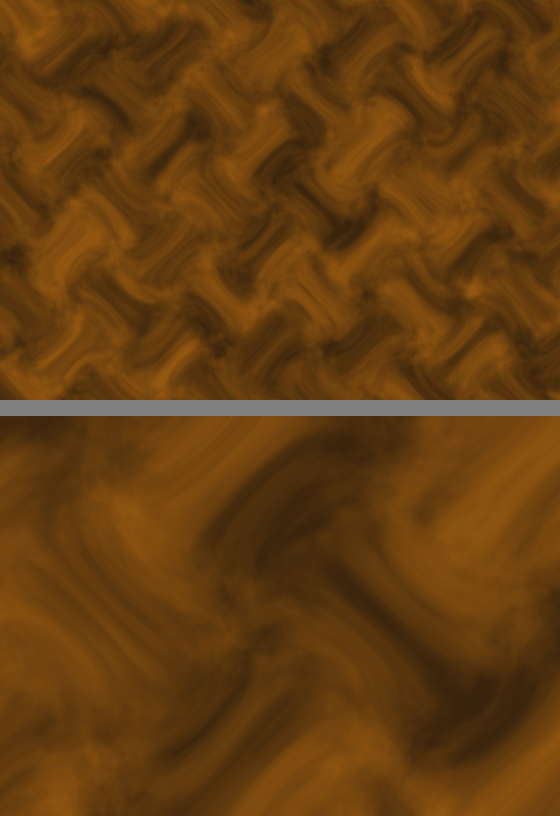
Top: the whole. Bottom: its middle third, enlarged.
Write a Shadertoy shader that draws this texture.

```glsl
// Brushed brown silk: layered value noise seen through a crossed sine warp.
// The warp squeezes the noise into diagonal fibres that alternate in direction
// from cell to cell, joined by soft S-shaped folds.

#define CELLS 4.0          // warp periods per canvas height
#define FOLD 1.22          // warp slope; 1 flattens the cell centres
#define SHIFT vec2(0.045, 0.0)
#define WANDER 0.010       // irregularity of the cell grid
#define GRAIN 10.5         // coarsest noise frequency
#define OCTAVES 6
#define GAIN 0.56
#define CONTRAST 1.06
#define BALANCE 0.51       // mean position between the two browns
#define DARK_BROWN vec3(0.28, 0.17, 0.05)
#define LIGHT_BROWN vec3(0.51, 0.30, 0.06)
#define TINT 0.05          // faint red and green threads near the border

const float TAU = 6.2831853;

float hash(vec2 cell) {
    vec3 h = fract(cell.xyx * 0.1031);
    h += dot(h, h.yzx + 33.33);
    return fract((h.x + h.y) * h.z);
}

// Value noise centred on zero
float noise(vec2 p) {
    vec2 i = floor(p), f = fract(p);
    vec2 w = f * f * f * (f * (f * 6.0 - 15.0) + 10.0);
    float low = mix(hash(i), hash(i + vec2(1, 0)), w.x);
    float high = mix(hash(i + vec2(0, 1)), hash(i + vec2(1, 1)), w.x);
    return mix(low, high, w.y) - 0.5;
}

// Octaves are turned against each other and fade out below the pixel size
float layeredNoise(vec2 p, float pixel) {
    const mat2 turn = mat2(0.8, 0.6, -0.6, 0.8);
    float sum = 0.0, amplitude = 1.0, frequency = GRAIN;
    for (int i = 0; i < OCTAVES; i++) {
        float visible = 1.0 - smoothstep(0.3, 0.8, frequency * pixel);
        sum += amplitude * visible * noise(p * frequency + 17.3 * float(i + 1));
        p = turn * p;
        amplitude *= GAIN;
        frequency *= 1.93;
    }
    return sum;
}

// Each axis is pushed by a sine of the other one
vec2 foldWarp(vec2 p) {
    float k = TAU * CELLS;
    return p + FOLD / k * sin(k * (p.yx - SHIFT.yx));
}

void mainImage(out vec4 fragColor, in vec2 fragCoord) {
    float pixel = 1.0 / iResolution.y;
    vec2 p = fragCoord * pixel;

    // Loosen the grid, then fold it
    vec2 drift = vec2(noise(p * 5.0 + 3.7), noise(p * 5.0 + 41.2));
    vec2 silk = foldWarp(p + 2.0 * WANDER * drift);

    // Brown shading
    float shade = BALANCE + CONTRAST * layeredNoise(silk + 2.0, pixel);
    vec3 color = mix(DARK_BROWN, LIGHT_BROWN, clamp(shade, -0.25, 1.3));

    // Coloured threads towards the border
    vec2 fromCenter = abs(fragCoord / iResolution.xy - 0.5);
    float border = smoothstep(0.3, 0.5, max(fromCenter.x, fromCenter.y));
    float thread = noise(silk * 90.0 + 90.0);
    color += TINT * border * thread * vec3(0.7, -0.4, 0.1);

    fragColor = vec4(color, 1.0);
}
```
